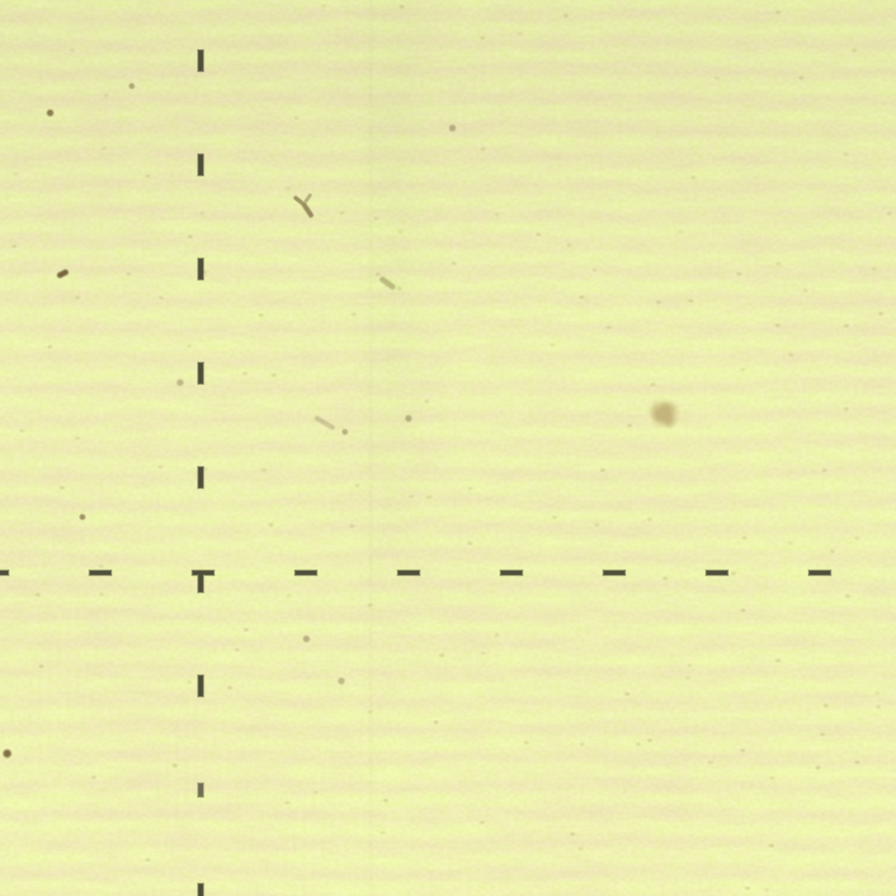
A WebGL 1 fragment shader for this texture:

```glsl
precision highp float;
// Pale yellow laid paper with two crossing dashed lines, specks and a tan blot.
uniform vec2 u_resolution;

vec2 gradientAt(vec2 cell) {
  float h = fract(sin(dot(cell, vec2(127.1, 311.7))) * 43758.5);
  return vec2(cos(6.2832 * h), sin(6.2832 * h));
}

float gradientNoise(vec2 p) {
  vec2 i = floor(p), f = fract(p);
  vec2 u = f * f * f * (f * (f * 6.0 - 15.0) + 10.0);
  vec2 e = vec2(1.0, 0.0);
  float low = mix(dot(gradientAt(i), f), dot(gradientAt(i + e.xy), f - e.xy), u.x);
  float high = mix(dot(gradientAt(i + e.yx), f - e.yx), dot(gradientAt(i + e.xx), f - e.xx), u.x);
  return mix(low, high, u.y);
}

float boxMask(vec2 p, vec2 halfSize) {
  vec2 d = abs(p) - halfSize;
  float dist = length(max(d, 0.0)) + min(max(d.x, d.y), 0.0);
  return 1.0 - smoothstep(-0.0017, 0.0017, dist);
}

float spot(vec2 p, vec2 center, float radius) {
  return 1.0 - smoothstep(radius * 0.4, radius * 1.4, length(p - center));
}

float fibre(vec2 p, vec2 a, vec2 b, float width) {
  vec2 pa = p - a, ba = b - a;
  float t = clamp(dot(pa, ba) / dot(ba, ba), 0.0, 1.0);
  return 1.0 - smoothstep(width * 0.3, width * 1.5, length(pa - ba * t));
}

vec3 paper(vec2 p) {
  // Horizontal ribs, slightly wavering and broken up by the pulp
  float waver = 0.010 * gradientNoise(p * vec2(3.0, 5.0) + 7.0);
  float rib = cos(6.2832 * (p.y - 0.536 + waver) / 0.0319);
  float streaks = gradientNoise(p * vec2(22.0, 105.0));
  float mottle = gradientNoise(p * vec2(70.0, 130.0) + 31.0);
  float grain = gradientNoise(p * vec2(190.0, 240.0) + 53.0);
  float cloud = gradientNoise(p * 4.0 + 11.0);
  float pink = 0.47 + 0.27 * rib + 0.45 * streaks + 0.35 * mottle + 0.25 * cloud;
  vec3 color = mix(vec3(0.935, 0.968, 0.680), vec3(0.927, 0.902, 0.705), clamp(pink, 0.0, 1.0));
  color += 0.022 * grain + 0.018 * mottle * vec3(1.0, 1.0, 1.6);

  // Darker top and a faint vertical fold
  color -= vec3(0.026, 0.026, 0.020) * smoothstep(0.55, 1.0, p.y);
  color += vec3(0.008, 0.006, 0.004) * (1.0 - smoothstep(0.0, 0.4, p.y));
  float fold = exp(-pow((p.x - 0.414) / 0.0025, 2.0));
  float shade = exp(-pow((p.x - 0.44) / 0.035, 2.0)) * smoothstep(0.2, 0.6, p.y);
  return color - vec3(0.016, 0.013, 0.016) * fold - vec3(0.014, 0.009, 0.012) * shade;
}

// Small random flecks, sparse over a jittered grid
float flecks(vec2 p) {
  vec2 q = p * 32.0;
  vec2 cell = floor(q);
  vec2 jitter = gradientAt(cell + 19.0) * 0.3;
  float chance = fract(sin(dot(cell, vec2(41.3, 289.1))) * 9173.3);
  float d = length((fract(q) - 0.5 - jitter) * vec2(0.75, 1.0));
  return step(0.86, chance) * (1.0 - smoothstep(0.02, 0.11, d)) * (chance - 0.7);
}

void main() {
  vec2 p = gl_FragCoord.xy / u_resolution;
  vec3 color = paper(p);
  vec3 brown = vec3(0.42, 0.34, 0.20);
  color = mix(color, vec3(0.68, 0.60, 0.38), flecks(p));

  // Tan blot with a ragged rim
  vec2 rim = 0.006 * vec2(gradientNoise(p * 60.0), gradientNoise(p * 60.0 + 9.0));
  color = mix(color, vec3(0.77, 0.71, 0.48), spot(p + rim, vec2(0.741, 0.538), 0.0145));

  // Dark specks
  float dark = 0.75 * spot(p, vec2(0.056, 0.874), 0.0040);
  dark = max(dark, 0.45 * spot(p, vec2(0.147, 0.904), 0.0035));
  dark = max(dark, 0.90 * fibre(p, vec2(0.067, 0.693), vec2(0.073, 0.696), 0.0035));
  dark = max(dark, 0.85 * spot(p, vec2(0.008, 0.159), 0.0048));
  dark = max(dark, 0.60 * spot(p, vec2(0.092, 0.423), 0.0035));
  dark = max(dark, 0.40 * spot(p, vec2(0.505, 0.857), 0.0040));
  dark = max(dark, 0.40 * spot(p, vec2(0.456, 0.533), 0.0040));
  dark = max(dark, 0.40 * spot(p, vec2(0.385, 0.518), 0.0035));
  dark = max(dark, 0.40 * spot(p, vec2(0.342, 0.287), 0.0040));
  dark = max(dark, 0.35 * spot(p, vec2(0.381, 0.240), 0.0040));
  dark = max(dark, 0.35 * spot(p, vec2(0.201, 0.573), 0.0040));

  // Stray fibres
  dark = max(dark, 0.60 * fibre(p, vec2(0.330, 0.779), vec2(0.339, 0.772), 0.0026));
  dark = max(dark, 0.65 * fibre(p, vec2(0.339, 0.772), vec2(0.347, 0.760), 0.0030));
  dark = max(dark, 0.40 * fibre(p, vec2(0.339, 0.772), vec2(0.346, 0.782), 0.0022));
  dark = max(dark, 0.35 * fibre(p, vec2(0.427, 0.688), vec2(0.438, 0.680), 0.0035));
  dark = max(dark, 0.25 * fibre(p, vec2(0.354, 0.533), vec2(0.371, 0.523), 0.0030));
  color = mix(color, brown, dark);

  // Dashed lines; one dash near the bottom is worn short
  float row = floor((p.y - 0.9323) / 0.1163 + 0.5);
  float worn = 1.0 - step(0.5, abs(row + 7.0));
  vec2 down = vec2(p.x - 0.224, p.y - 0.9323 - row * 0.1163);
  float dashes = boxMask(down, vec2(0.0033, mix(0.0122, 0.0080, worn))) * mix(1.0, 0.8, worn);
  float column = floor((p.x - 0.1120) / 0.1147 + 0.5);
  vec2 across = vec2(p.x - 0.1120 - column * 0.1147, p.y - 0.3607);
  dashes = max(dashes, boxMask(across, vec2(0.0125, 0.0030)));
  color = mix(color, vec3(0.27, 0.27, 0.20), 0.95 * dashes);

  gl_FragColor = vec4(clamp(color, 0.0, 1.0), 1.0);
}
```
